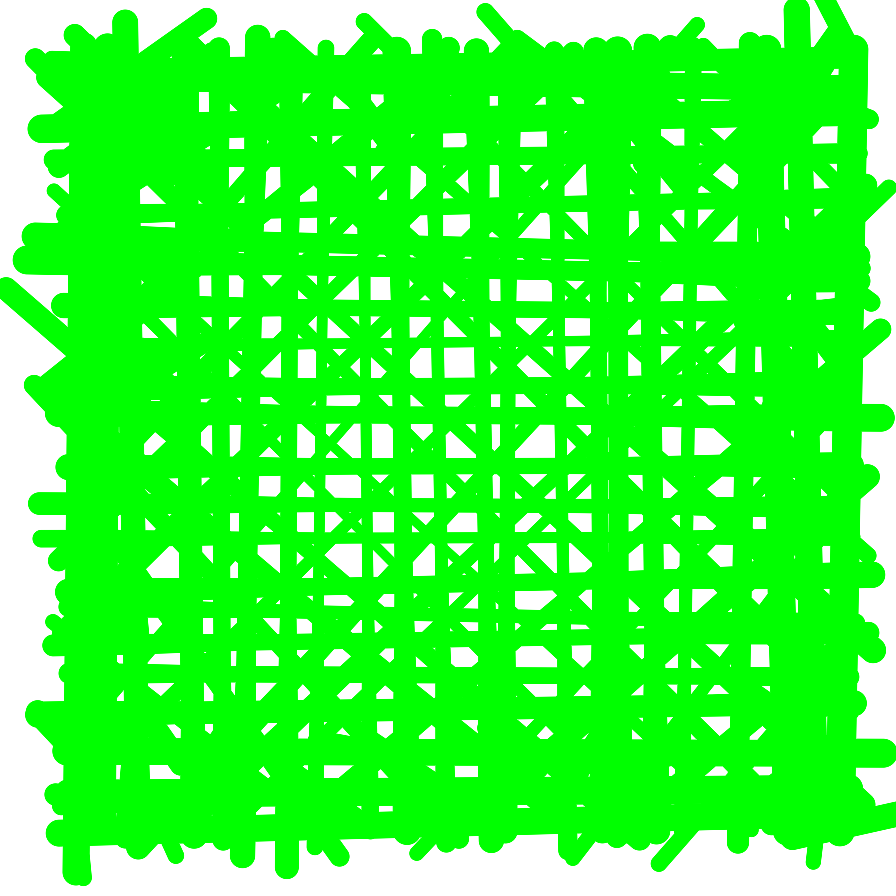
This pattern is drawn by a Shadertoy shader. Its source:

```glsl
float hash(float n) {
    return fract(sin(n * 12.9898 + 4.13) * 43758.5);
}

// Random value from -1 to 1
float spread(float n) {
    return hash(n) * 2.0 - 1.0;
}

float segmentDistance(vec2 p, vec2 a, vec2 b) {
    vec2 ab = b - a;
    float t = clamp(dot(p - a, ab) / dot(ab, ab), 0.0, 1.0);
    return length(p - a - ab * t);
}

// Strands crossing the whole square in one of four directions
float wovenStrands(vec2 p, float thickness, vec2 dir, float seed) {
    vec2 side = vec2(-dir.y, dir.x);
    bool diagonal = abs(dir.x * dir.y) > 0.5;
    float d = 1.0;
    for (int i = 0; i < 22; i++) {
        float id = seed + float(i) * 7.0;
        float offset = 0.435 * ((float(i) + 0.35 * spread(id)) / 10.5 - 1.0);
        float reach = diagonal ? max(0.435 - abs(offset), 0.01) : 0.435;
        vec2 tilt = side * spread(id + 1.0) * (diagonal ? 0.03 : 0.012);
        float startReach = reach + 0.05 * pow(hash(id + 2.0), 4.0);
        float endReach = reach + 0.05 * pow(hash(id + 3.0), 4.0);
        vec2 a = side * offset - tilt - dir * startReach;
        vec2 b = side * offset + tilt + dir * endReach;
        float radius = thickness * mix(0.7, 1.3, hash(id + 4.0));
        d = min(d, segmentDistance(p, a, b) - radius * (diagonal ? 0.85 : 1.0));
    }
    return d;
}

// Short, thick strokes scattered along the four borders
float borderStrokes(vec2 p) {
    float d = 1.0;
    for (int i = 0; i < 44; i++) {
        float id = 900.0 + float(i) * 5.0;
        vec2 center = vec2(0.43 * spread(id), 0.37 + 0.04 * spread(id + 1.0));
        if (i % 2 == 1) center = center.yx;
        if (i % 4 > 1) center = -center;
        float angle = 0.7854 * floor(hash(id + 2.0) * 4.0) + 0.25 * spread(id + 3.0);
        vec2 arm = vec2(cos(angle), sin(angle)) * mix(0.03, 0.07, hash(id + 4.0));
        d = min(d, segmentDistance(p, center - arm, center + arm) - 0.0125);
    }
    return d;
}

void mainImage(out vec4 fragColor, in vec2 fragCoord) {
    float scale = min(iResolution.x, iResolution.y);
    vec2 p = (fragCoord - 0.5 * iResolution.xy) / scale - vec2(0.012, 0.008);

    // Strands thicken from the middle towards the borders
    float rim = max(abs(p.x), abs(p.y));
    float thickness = mix(0.0083, 0.0132, smoothstep(0.1, 0.45, rim));

    float d = borderStrokes(p);
    d = min(d, wovenStrands(p, thickness, vec2(1.0, 0.0), 10.0));
    d = min(d, wovenStrands(p, thickness, vec2(0.0, 1.0), 210.0));
    d = min(d, wovenStrands(p, thickness, vec2(1.0, 1.0), 410.0));
    d = min(d, wovenStrands(p, thickness, vec2(1.0, -1.0), 610.0));

    // Crisp green strands over white paper
    vec3 green = vec3(0.0, 1.0, 0.0);
    vec3 paper = vec3(1.0);
    float edge = 0.4 / scale;
    fragColor = vec4(mix(green, paper, smoothstep(-edge, edge, d)), 1.0);
}
```
